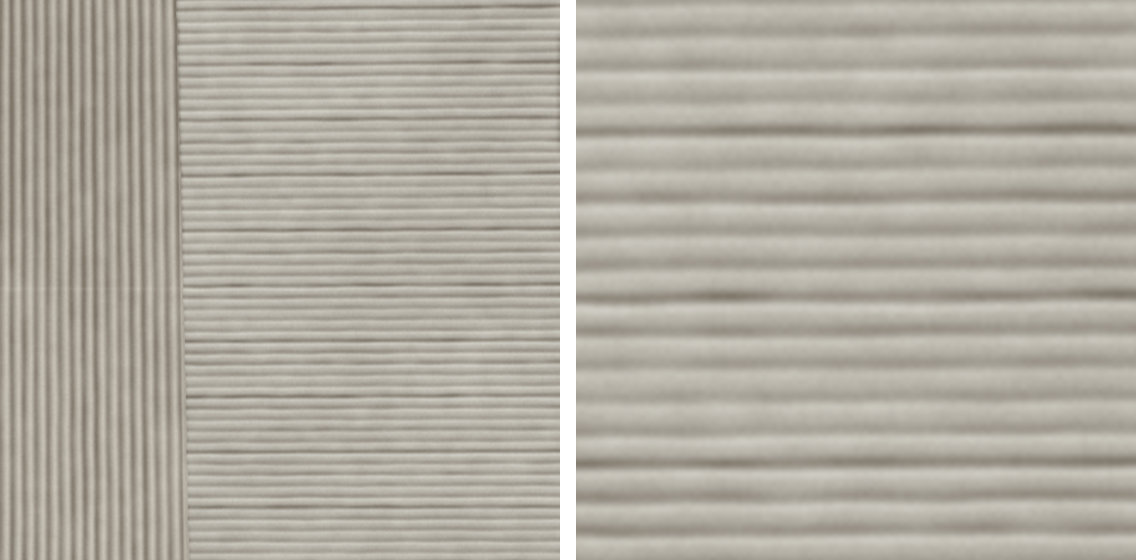
Left: the whole. Right: its middle third, enlarged.
Reproduce this texture procedurally as a three.js fragment shader.

```glsl
// Ribbed plaster: an upright fluted band beside a field of stacked horizontal ribs.
varying vec2 vUv;

const vec3 GROOVE_COLOR = vec3(0.50, 0.47, 0.425);
const vec3 RIDGE_COLOR = vec3(0.81, 0.80, 0.765);
const vec3 BAND_TINT = vec3(1.0, 0.988, 0.975);

const float BAND_RIBS = 15.0;
const vec2 BAND_EDGE = vec2(0.326, 0.313);   // last flute at bottom, top
const vec2 FIELD_EDGE = vec2(0.337, 0.315);  // start of the field at bottom, top
const float DEEP_EVERY = 5.0;                // ribs per group
const float GROUP_PITCH = 0.099;
const float FIELD_PHASE = 0.491;             // height of one deep groove
const vec2 FIELD_SLOPE = vec2(0.002, 0.010); // tilt at bottom, top
const float SEAM_HEIGHT = 0.484;
const float GRAIN = 0.05;

float hash(vec2 p) {
  vec3 q = fract(vec3(p.xyx) * vec3(0.1031, 0.1030, 0.0973));
  q += dot(q, q.yzx + 33.33);
  return fract((q.x + q.y) * q.z);
}

float noise(vec2 p) {
  vec2 cell = floor(p);
  vec2 f = fract(p);
  f = f * f * (3.0 - 2.0 * f);
  float low = mix(hash(cell), hash(cell + vec2(1.0, 0.0)), f.x);
  float high = mix(hash(cell + vec2(0.0, 1.0)), hash(cell + 1.0), f.x);
  return mix(low, high, f.y);
}

float bump(float distance, float width) {
  float d = distance / width;
  return exp(-d * d);
}

// Upright flutes: dark narrow grooves between rounded ridges.
float bandTone(vec2 uv) {
  float wobble = 0.07 * (noise(uv * vec2(40.0, 14.0) + 7.0) - 0.5);
  float rib = uv.x / mix(BAND_EDGE.x, BAND_EDGE.y, uv.y) * BAND_RIBS + wobble;
  float index = floor(rib + 0.5);
  float depth = mix(0.38, 0.56, hash(vec2(index, 3.0)));
  depth *= 0.8 + 0.4 * noise(vec2(index * 5.3, uv.y * 18.0));
  float groove = bump(rib - index, 0.25);
  float ridge = bump(fract(rib) - 0.58, 0.21);
  float base = 0.66 - 0.10 * smoothstep(0.15, 0.9, uv.y);
  float tone = base - depth * groove + 0.22 * ridge;
  return tone + 0.07 * bump(uv.y - SEAM_HEIGHT, 0.004);
}

// Horizontal ribs: a lit upper lip, a soft fall, and a deeper groove per group.
float fieldTone(vec2 uv) {
  float slope = mix(FIELD_SLOPE.x, FIELD_SLOPE.y, uv.y);
  float y = uv.y - slope * (uv.x - 0.65);
  float wobble = 0.08 * (noise(uv * vec2(22.0, 60.0)) - 0.5);
  float rib = (y - FIELD_PHASE) / GROUP_PITCH * DEEP_EVERY + wobble;
  float index = floor(rib + 0.5);
  float deep = 1.0 - step(0.5, mod(index + 0.25, DEEP_EVERY));
  float depth = mix(mix(0.24, 0.40, hash(vec2(index + 80.0, 11.0))), 0.56, deep);
  depth *= 0.7 + 0.6 * noise(vec2(uv.x * 26.0, index * 3.7 + 300.0));
  float groove = bump(rib - index, mix(0.25, 0.22, deep));
  float lip = bump(fract(rib) - 0.68, 0.18);
  float lipLight = 0.14 + 0.12 * hash(vec2(floor(rib) + 80.0, 29.0));
  return 0.73 - depth * groove + lipLight * lip;
}

void main() {
  vec2 uv = vUv;
  float bandEdge = mix(BAND_EDGE.x, BAND_EDGE.y, uv.y);
  float fieldEdge = mix(FIELD_EDGE.x, FIELD_EDGE.y, uv.y);
  fieldEdge += 0.003 * (noise(vec2(5.0, uv.y * 45.0)) - 0.5);

  // Two panels with a pale strip that widens downward between them.
  float inField = smoothstep(-0.002, 0.002, uv.x - fieldEdge);
  float inStrip = smoothstep(0.0, 0.005, uv.x - bandEdge) * (1.0 - inField);
  float tone = mix(bandTone(uv), fieldTone(uv), inField);
  tone = mix(tone, 0.74, inStrip);

  // Shadow along the joint, broken where the strip catches light.
  float jointShade = mix(0.14, 0.36, smoothstep(0.45, 0.75, uv.y));
  jointShade *= 0.7 + 0.6 * noise(vec2(19.0, uv.y * 16.0));
  tone -= jointShade * bump(uv.x - fieldEdge, 0.004);

  // Worn shadow at the far edge.
  float wear = smoothstep(0.990, 1.0, uv.x);
  wear *= smoothstep(0.71, 0.76, uv.y) * (1.0 - smoothstep(0.92, 0.96, uv.y));
  tone -= 0.25 * wear;

  // Broad stains, mottling and fine grain.
  tone += 0.10 * (noise(uv * 6.0 + 2.0) - 0.5);
  tone += 0.09 * (noise(uv * 45.0 + 50.0) - 0.5);
  tone += GRAIN * (noise(uv * 190.0) + noise(uv * 330.0) - 1.0);

  vec3 color = mix(GROOVE_COLOR, RIDGE_COLOR, clamp(tone, 0.0, 1.05));
  color *= mix(BAND_TINT, vec3(1.0), inField);
  gl_FragColor = vec4(color, 1.0);
}
```
